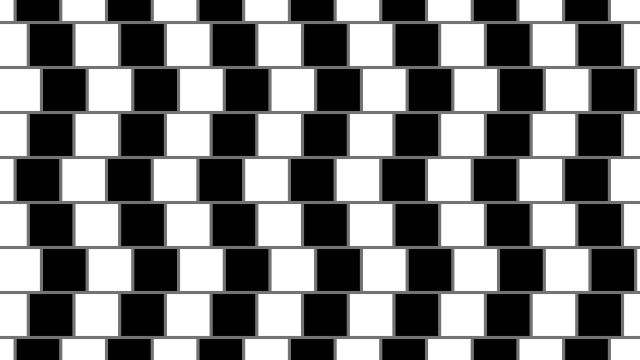
Write a WebGL 1 fragment shader that draws this pattern.

```glsl
precision highp float;
// Cafe wall illusion: rows of black and white tiles, staggered, with grey mortar lines.

uniform vec2 u_resolution;

const float PAIRS_ACROSS = 7.0;    // black + white tile pairs per row
const float ROWS_DOWN    = 8.0;    // a multiple of STAGGER_ROWS, so it wraps
const float STAGGER_ROWS = 4.0;    // rows per zigzag of the offset
const float ROW_PHASE    = 0.5;    // rows; half a row sits at top and bottom
const float FIRST_OFFSET = 0.165;  // pairs, left edge of black in the first row
const float STAGGER_STEP = 0.144;  // pairs, shift from one row to the next
const float MORTAR_WIDTH = 0.0088; // canvas heights
const float EDGE_SOFT    = 0.0016; // canvas heights, half the blend width

const vec3 BLACK_TILE = vec3(0.005);
const vec3 WHITE_TILE = vec3(1.0);
const vec3 MORTAR     = vec3(0.45);

// Distance to the nearest whole number.
float distToInteger(float x) {
    return abs(fract(x + 0.5) - 0.5);
}

// Zigzag shift of a row: 0, 1, 2, 1, 0, ... steps.
float rowOffset(float row) {
    float halfCycle = 0.5 * STAGGER_ROWS;
    float steps = halfCycle - abs(mod(row, STAGGER_ROWS) - halfCycle);
    return FIRST_OFFSET + STAGGER_STEP * steps;
}

void main() {
    vec2 uv = gl_FragCoord.xy / u_resolution;
    float aspect = u_resolution.x / u_resolution.y;

    // Position in rows and in tile pairs
    float rowPos = uv.y * ROWS_DOWN + ROW_PHASE;
    float pairPos = uv.x * PAIRS_ACROSS - rowOffset(floor(rowPos));

    // Alternating tiles
    vec3 color = mix(BLACK_TILE, WHITE_TILE, step(0.5, fract(pairPos)));

    // Mortar along every tile edge, measured in canvas heights
    float toRowLine = distToInteger(rowPos) / ROWS_DOWN;
    float toTileLine = distToInteger(2.0 * pairPos) * aspect / (2.0 * PAIRS_ACROSS);
    float mortarDist = min(toRowLine, toTileLine) - 0.5 * MORTAR_WIDTH;
    float soft = max(EDGE_SOFT, 0.5 / u_resolution.y);
    float mortar = 1.0 - smoothstep(-soft, soft, mortarDist);

    gl_FragColor = vec4(mix(color, MORTAR, mortar), 1.0);
}
```
